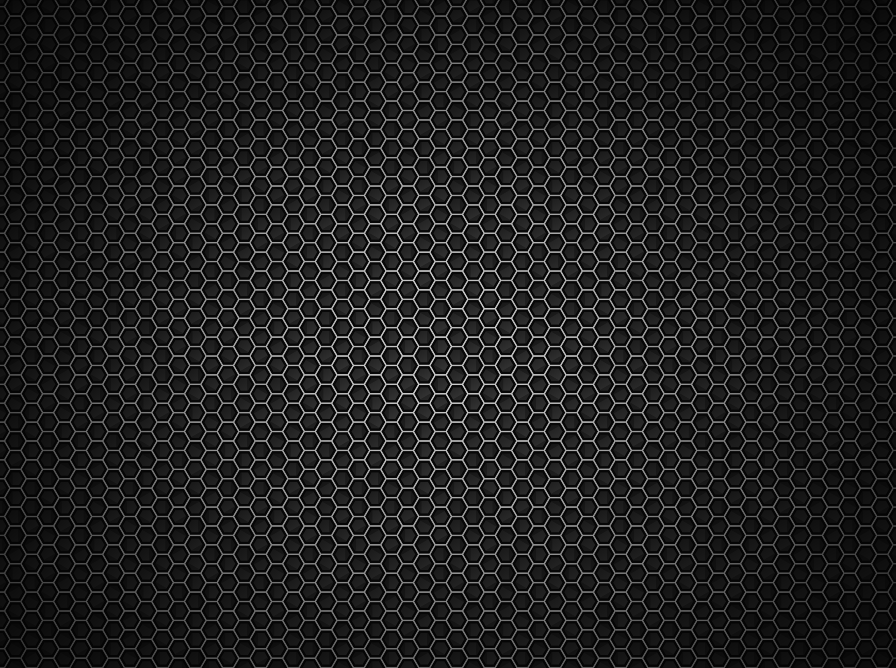
This pattern is drawn by a Shadertoy shader. Its source:

```glsl
const float ROWS = 35.37;
const vec2 PITCH = vec2(1.7320508, 1.0);

float hash(vec2 p) {
    return fract(sin(dot(p, vec2(127.1, 311.7))) * 43758.5453);
}

// Flat-topped hexagon metric: 0 at the centre, 0.5 on the edge
float hexRadius(vec2 p) {
    p = abs(p);
    return max(p.y, dot(p, vec2(0.8660254, 0.5)));
}

// Offset from the nearest cell centre, and that centre
vec4 hexCell(vec2 p) {
    vec2 even = floor(p / PITCH + 0.5) * PITCH;
    vec2 odd = (floor(p / PITCH) + 0.5) * PITCH;
    vec2 toEven = p - even, toOdd = p - odd;
    return dot(toEven, toEven) < dot(toOdd, toOdd) ? vec4(toEven, even) : vec4(toOdd, odd);
}

void mainImage(out vec4 fragColor, in vec2 fragCoord) {
    vec2 uv = fragCoord / iResolution.xy;
    float pixel = ROWS / iResolution.y;
    vec4 cell = hexCell(fragCoord * pixel - vec2(17.27, 17.52));
    vec2 local = cell.xy;
    float radius = hexRadius(local);
    float seed = hash(floor(cell.zw * 2.0 + 0.5));

    // Soft spotlight falling off towards the corners
    vec2 fromLight = (uv - vec2(0.49, 0.48)) * vec2(1.9, 1.6);
    float light = 0.12 + 0.88 * exp(-1.35 * dot(fromLight, fromLight));

    // Raised plate inside a dark recess
    float plate = 1.0 - smoothstep(-0.6, 0.6, (radius - 0.335) / pixel);
    float tilt = 0.8 + 0.45 * dot(local, vec2(0.5, -0.8));
    float angle = 6.2831853 * floor(seed * 6.0) / 6.0;
    float facet = smoothstep(0.12, 0.12 + pixel, dot(local, vec2(cos(angle), sin(angle))));
    float plateTone = 0.205 * tilt * (0.92 + 0.16 * seed) * (1.0 - 0.3 * facet);
    float tone = mix(0.022, plateTone, plate);

    // Thin bright wire along the cell borders
    float wire = 1.0 - smoothstep(-0.5, 0.5, (0.5 - radius - 0.04) / pixel);
    tone = mix(tone, 0.76 + 0.08 * (seed - 0.5), wire);

    fragColor = vec4(vec3(tone * light + 0.008), 1.0);
}
```
